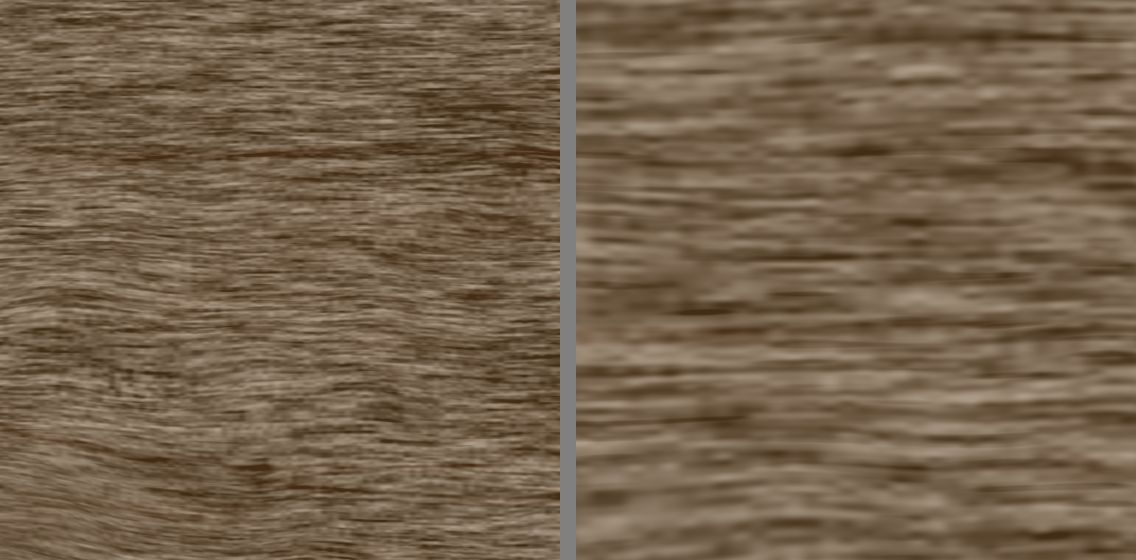
Left, the full canvas; right, a detail of the centre.
A three.js fragment shader for this texture:

```glsl
// Weathered brown oak with horizontal grain: stretched value noise makes the
// fibres, a gentle warp bends them around swirls, and ragged dark veins, a lens
// and soft stains are laid over them before toning with a brown ramp.

#define DARK_WOOD vec3(0.33, 0.25, 0.16)
#define PALE_WOOD vec3(0.57, 0.50, 0.42)
#define VEIN_TINT vec3(0.010, -0.003, -0.006)
#define MEAN_TONE 0.57
#define FIBRE_CONTRAST 1.0
#define STAIN_CONTRAST 0.27
#define VEIN_DEPTH 0.52
#define WARP_HEIGHT 0.028
#define FIBRE_ROWS 160.0

varying vec2 vUv;

float hash(vec2 cell) {
  vec3 q = fract(vec3(cell.xyx) * 0.1031);
  q += dot(q, q.yzx + 33.33);
  return fract((q.x + q.y) * q.z);
}

// Value noise centred on zero, from -0.5 to 0.5.
float noise(vec2 p) {
  vec2 cell = floor(p);
  vec2 f = fract(p);
  f = f * f * (3.0 - 2.0 * f);
  float low = mix(hash(cell), hash(cell + vec2(1.0, 0.0)), f.x);
  float high = mix(hash(cell + vec2(0.0, 1.0)), hash(cell + 1.0), f.x);
  return mix(low, high, f.y) - 0.5;
}

float fractal(vec2 p) {
  float sum = 0.0;
  float weight = 1.0;
  for (int i = 0; i < 4; i++) {
    sum += weight * noise(p);
    p = p * 2.03 + 17.7;
    weight *= 0.55;
  }
  return sum;
}

// Soft elliptical spot, 1 at its centre.
float spot(vec2 p, vec2 centre, vec2 radius) {
  vec2 q = (p - centre) / radius;
  return exp(-dot(q, q));
}

// Grain coordinates: calm near the top, wavy in the middle, falling below.
vec2 bendGrain(vec2 p) {
  float calm = smoothstep(0.60, 0.85, p.y);
  float wave = noise(p * vec2(3.0, 5.0) + 4.3) + 0.35 * noise(p * vec2(9.0, 13.0));
  float fall = smoothstep(0.0, 0.5, p.x) * (1.0 - smoothstep(0.0, 0.42, p.y));
  float arch = spot(p, vec2(0.12, 0.50), vec2(0.20, 0.12));
  p.y += WARP_HEIGHT * wave * mix(1.0, 0.35, calm) + 0.06 * fall - 0.025 * arch;
  return p;
}

// Layers of fibres, from wide streaks to fine hairs and short grit.
float fibres(vec2 g) {
  float streaks = 0.24 * noise(g * vec2(5.0, 0.45 * FIBRE_ROWS) + 9.1);
  float strands = 0.82 * noise(g * vec2(13.0, FIBRE_ROWS) + 31.0);
  float hairs = 0.85 * noise(g * vec2(26.0, 1.55 * FIBRE_ROWS) + 57.0);
  float grit = 0.50 * noise(g * vec2(95.0, 1.5 * FIBRE_ROWS) + 83.0);
  float pores = smoothstep(0.14, 0.42, noise(g * vec2(17.0, 1.2 * FIBRE_ROWS) + 120.0));
  return streaks + strands + hairs + grit - 0.36 * pores;
}

// Dark line levelling out from start to end, crisp above and soft below.
float vein(vec2 p, vec2 start, vec2 end, float width) {
  float t = (p.x - start.x) / (end.x - start.x);
  float rest = 1.0 - clamp(t, 0.0, 1.0);
  float wiggle = 0.012 * noise(vec2(p.x * 7.0, start.y * 90.0))
               + 0.005 * noise(vec2(p.x * 24.0, start.y * 70.0));
  float d = p.y - mix(end.y, start.y, rest * rest * rest * rest) - wiggle;
  d /= width * (0.9 + 0.8 * noise(vec2(p.x * 9.0, start.y * 50.0)));
  d *= d > 0.0 ? 1.6 : 0.75;
  float span = smoothstep(-0.02, 0.05, t) * (1.0 - smoothstep(0.94, 1.04, t));
  return span * exp(-d * d);
}

float allVeins(vec2 p) {
  float v = vein(p, vec2(0.11, 0.715), vec2(1.05, 0.731), 0.0085);
  v += 0.7 * vein(p, vec2(0.28, 0.465), vec2(1.05, 0.472), 0.005);
  v += 0.9 * vein(p, vec2(-0.08, 0.268), vec2(0.92, 0.167), 0.007);
  v += 0.9 * vein(p, vec2(0.42, 0.150), vec2(1.08, 0.116), 0.008);
  v += 0.6 * vein(p, vec2(-0.06, 0.160), vec2(0.50, 0.085), 0.010);
  v += 0.6 * vein(p, vec2(0.62, 0.392), vec2(1.08, 0.388), 0.006);
  vec2 lens = (p - vec2(0.525, 0.704)) / vec2(0.115, 0.021);
  float rim = (length(lens) - 1.0) / 0.2;
  return v + 0.6 * exp(-rim * rim) + 0.25 * exp(-dot(lens, lens));
}

// Broad stains, mostly toward the right edge.
float stains(vec2 p) {
  float s = spot(p, vec2(0.97, 0.71), vec2(0.08, 0.035));
  s += spot(p, vec2(0.93, 0.59), vec2(0.13, 0.022));
  s += 0.5 * spot(p, vec2(0.72, 0.57), vec2(0.24, 0.08));
  return s + 0.4 * spot(p, vec2(0.10, 0.72), vec2(0.12, 0.03));
}

void main() {
  vec2 p = vUv;
  vec2 g = bendGrain(p);
  float ragged = fractal(g * vec2(14.0, 95.0) + 5.0);
  float veins = allVeins(p + vec2(0.0, 0.004 * ragged)) * (0.9 + 0.4 * ragged);
  float stain = stains(p) * (0.7 + 0.6 * ragged);
  float broad = fractal(g * vec2(2.2, 11.0) + 22.0);
  float swirl = spot(p, vec2(0.21, 0.31), vec2(0.13, 0.05))
              + 0.7 * spot(p, vec2(0.45, 0.24), vec2(0.07, 0.03));
  float speckle = swirl * noise(g * vec2(90.0, 160.0) + 41.0);
  float smoothCorner = spot(p, vec2(0.0, 0.08), vec2(0.40, 0.13));

  float tone = MEAN_TONE + FIBRE_CONTRAST * fibres(g) * (1.0 - 0.4 * smoothCorner);
  tone += STAIN_CONTRAST * broad + 0.8 * speckle - 0.30 * stain - VEIN_DEPTH * veins;
  vec3 wood = mix(DARK_WOOD, PALE_WOOD, clamp(tone, -0.3, 1.4));
  wood += VEIN_TINT * (veins + stain + 0.9 * noise(g * vec2(3.0, 14.0) + 64.0));
  gl_FragColor = vec4(wood, 1.0);
}
```
